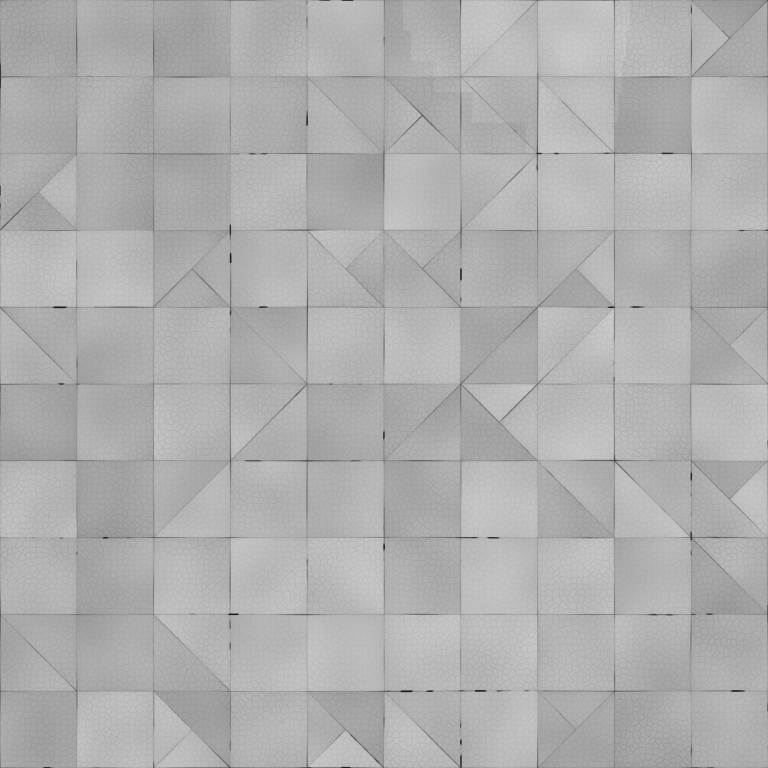
Write a Shadertoy shader that draws this texture.

```glsl
// Ten by ten grey stone tiles, some cut along one diagonal and a few cut again.
// Every facet has its own hashed tone and slope; Voronoi crackle covers the faces,
// and gradient noise wears the dark seams into faint and chipped stretches.

const float TILES = 10.0;
const float CRACKLE_CELLS = 12.5;   // crackle cells across one tile
const float STONE = 0.694;
const float SEAM_GREY = 0.40;
const float CHIP_GREY = 0.08;

vec2 hash2(vec2 cell) {
    uvec2 v = uvec2(ivec2(cell)) * 1664525u + 1013904223u;
    for (int i = 0; i < 2; i++) {
        v.x += v.y * 1664525u;
        v.y += v.x * 1664525u;
        v ^= v >> 16;
    }
    return vec2(v & 0xffffu) / 65535.0;
}

float cornerSlope(vec2 cell, vec2 offset, vec2 f) {
    float angle = 6.2832 * hash2(cell + offset).x;
    return dot(vec2(cos(angle), sin(angle)), f - offset);
}

float gradientNoise(vec2 p) {
    vec2 cell = floor(p), f = p - cell;
    vec2 w = f * f * f * (f * (f * 6.0 - 15.0) + 10.0);
    float low = mix(cornerSlope(cell, vec2(0, 0), f), cornerSlope(cell, vec2(1, 0), f), w.x);
    float high = mix(cornerSlope(cell, vec2(0, 1), f), cornerSlope(cell, vec2(1, 1), f), w.x);
    return mix(low, high, w.y);
}

// Distance to the nearest Voronoi border, in cells
float crackleDistance(vec2 p) {
    vec2 cell = floor(p), f = p - cell, nearest = vec2(9.0);
    for (int k = 0; k < 9; k++) {
        vec2 o = vec2(k % 3 - 1, k / 3 - 1);
        vec2 r = o + 0.1 + 0.8 * hash2(cell + o) - f;
        if (dot(r, r) < dot(nearest, nearest)) nearest = r;
    }
    float d = 1.0;
    for (int k = 0; k < 25; k++) {
        vec2 o = vec2(k % 5 - 2, k / 5 - 2);
        vec2 r = o + 0.1 + 0.8 * hash2(cell + o) - f, gap = r - nearest;
        if (dot(gap, gap) > 1e-5) d = min(d, dot(0.5 * (r + nearest), normalize(gap)));
    }
    return d;
}

// Box-filtered coverage of a line
float lineCoverage(float d, float halfWidth, float px) {
    return clamp((halfWidth - d) / px + 0.5, 0.0, 1.0)
         - clamp((-halfWidth - d) / px + 0.5, 0.0, 1.0);
}

float edge(float d, float px) { return clamp(d / px + 0.5, 0.0, 1.0); }

// Tone of one facet: hashed level, linear slope and soft mottling
float facetTone(vec2 p, vec2 local, vec2 id) {
    vec2 h = hash2(id), slope = hash2(id + 211.0) - 0.5;
    return STONE + 0.11 * (h.x - 0.5) + 0.085 * dot(local, slope)
         + 0.06 * gradientNoise(p * 1.4 + h * 40.0);
}

// Draws a worn joint over a tone; chipping scales its black dashes
float drawSeam(float tone, float d, vec2 p, float weight, float chipping, float px) {
    float wear = smoothstep(-0.2, 0.6, gradientNoise(p * 1.3 + 0.37));
    float chip = smoothstep(0.02, 0.25, gradientNoise(p * 5.3 + 7.41))
               * smoothstep(0.12, 0.4, gradientNoise(p * 0.83 + 23.6)) * chipping;
    float cover = lineCoverage(d, 0.0055 + 0.003 * wear + 0.005 * chip, px);
    float opacity = clamp(weight * (0.28 + 0.5 * wear) + chip, 0.0, 1.0);
    tone -= 0.014 * exp(-d * 26.0) * weight;
    return mix(tone, mix(SEAM_GREY, CHIP_GREY, max(chip, wear * 0.5)), cover * opacity);
}

// Stepped pale patch hanging from the top edge
float steppedPatch(vec2 p, float px) {
    float mask = 0.0;
    for (int i = 0; i < 5; i++) {
        float k = float(i);
        float left = 5.25 + 0.1 * k * k, right = 8.2 - 0.05 * k;
        float inside = min(min(p.x - left, right - p.x), p.y - (TILES - 0.4 * (k + 1.0)));
        mask = max(mask, edge(inside, px));
    }
    return mask;
}

void mainImage(out vec4 fragColor, in vec2 fragCoord) {
    float px = TILES / iResolution.y;
    vec2 p = fragCoord * px;
    vec2 tile = floor(p), local = p - tile - 0.5;

    // Diagonal cuts and facet tones
    vec2 cut = hash2(tile + 31.0), turn = hash2(tile + 67.0);
    float tone = facetTone(p, local, tile);
    if (cut.x < 0.33) {
        float lean = turn.x < 0.6 ? 1.0 : -1.0, side = turn.y < 0.5 ? 1.0 : -1.0;
        float a = side * (local.x + lean * local.y) * 0.7071;
        float b = (local.x - lean * local.y) * 0.7071;
        float cutHalf = facetTone(p, local, tile + 400.0);
        if (cut.y < 0.25) {
            cutHalf = mix(cutHalf, facetTone(p, local, tile + 800.0), edge(b, px));
            cutHalf = drawSeam(cutHalf, abs(b), p, 0.8, 0.3, px);
        }
        tone = drawSeam(mix(tone, cutHalf, edge(a, px)), abs(a), p, 0.8, 0.3, px);
    }

    // Crackle, fading in and out over the faces, with fine grain
    float crack = crackleDistance(p * CRACKLE_CELLS + floor(hash2(tile) * 90.0) * 3.0);
    float strength = 0.02 + 0.018 * hash2(tile + 93.0).x + 0.02 * gradientNoise(p * 1.1 + 5.3);
    tone -= strength * lineCoverage(crack, 0.09, px * CRACKLE_CELLS);
    tone += 0.006 * gradientNoise(p * 31.0);
    tone += 0.035 * steppedPatch(p, px);

    // Joints of the grid, slightly wavering, darker at the corners
    vec2 waver = 0.01 * vec2(gradientNoise(p * 0.7 + 3.1), gradientNoise(p * 0.7 + 61.7));
    vec2 d = abs(p + waver - round(p));
    float corner = 0.4 * smoothstep(0.12, 0.0, length(d)) * hash2(round(p) + 17.0).x;
    tone = drawSeam(tone, d.x, p + 120.0, 0.85 + corner, 0.9, px);
    tone = drawSeam(tone, d.y, p + 240.0, 0.85 + corner, 0.9, px);

    fragColor = vec4(vec3(tone), 1.0);
}
```
